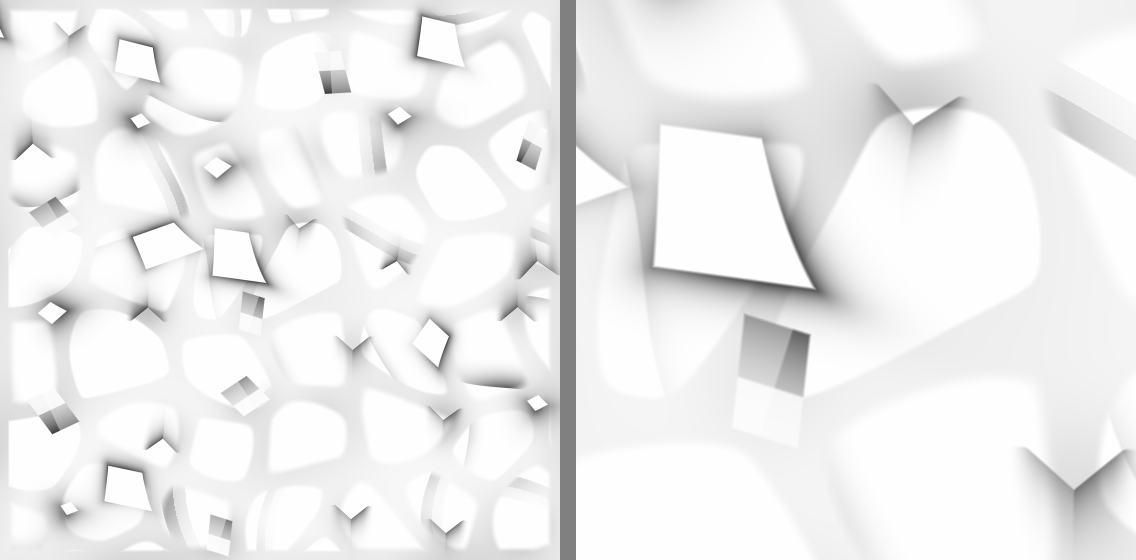
Left: the whole. Right: its middle third, enlarged.
Reproduce this texture map procedurally as a three.js fragment shader.

```glsl
// Ambient occlusion map: packed white shells, soft grey gaps, dark creases and small chips.
varying vec2 vUv;

const float PI = 3.14159;
const float EDGE = 0.0013;       // half width of a smoothed edge
const float SHELLS = 6.5;        // shells across the canvas
const float CHIPS = 6.0;         // chip slots across the canvas

float hash(vec2 p) { return fract(sin(dot(p, vec2(127.1, 311.7))) * 43758.55); }
vec2 hash2(vec2 p) { return vec2(hash(p), hash(p + 37.3)); }
float over(float d) { return smoothstep(-EDGE, EDGE, d); }

vec2 rotate(vec2 p, float a) {
  float c = cos(a), s = sin(a);
  return vec2(c * p.x + s * p.y, c * p.y - s * p.x);
}

float layeredSines(vec2 p) {
  return 0.5 + 0.25 * (sin(p.x * 1.3 + 2.0 * sin(p.y * 0.9)) + sin(p.y * 1.7 + 1.6 * sin(p.x * 1.1)));
}

float boxDistance(vec2 p, vec2 size) {
  vec2 q = abs(p) - size;
  return length(max(q, 0.0)) + min(max(q.x, q.y), 0.0);
}

vec2 shellCentre(vec2 cell) { return cell + 0.5 + 0.72 * (hash2(cell) - 0.5); }

// Cellular noise with bulging sides: returns edge distance, and the shell's cell and centre offset
float shellDistance(vec2 p, out vec2 shell, out vec2 local) {
  vec2 base = floor(p);
  float nearest = 9.0;
  for (int j = -1; j <= 1; j++) for (int i = -1; i <= 1; i++) {
    vec2 cell = base + vec2(i, j);
    vec2 toPixel = p - shellCentre(cell);
    float d = dot(toPixel, toPixel);
    if (d < nearest) { nearest = d; shell = cell; local = toPixel; }
  }
  float sum = 0.0;
  for (int j = -2; j <= 2; j++) for (int i = -2; i <= 2; i++) {
    if (i == 0 && j == 0) continue;
    vec2 toOther = shellCentre(shell + vec2(i, j)) - shellCentre(shell);
    vec2 n = normalize(toOther);
    float side = dot(local, vec2(-n.y, n.x));
    float d = 0.5 * length(toOther) - dot(local, n) - 0.3 * side * side;
    sum += exp(-32.0 * d);
  }
  return -log(sum) / 32.0;
}

// Darkness of a ramp that deepens towards a sharp curved crease
float crease(vec2 p, float start, float width, float curve, float stepped) {
  float y = p.y + curve * p.x * p.x - start;
  float t = clamp(y / width, 0.0, 1.0);
  float panels = (floor(t * 3.0) + 0.3 * fract(t * 3.0)) / 3.0;
  float ramp = mix(t * t * t, panels * panels, stepped);
  return ramp * (1.0 - over((y - width) / SHELLS)) * (0.65 + 0.35 * sin(p.x * 5.0 + start * 20.0));
}

// White plate with a dark halo, deeper on one side
float plate(float shade, vec2 p, vec2 size, float spread, float depth, float lightAngle) {
  vec2 q = vec2(p.x * (1.0 + 5.0 * p.y) + 0.12 * p.y, p.y + 0.15 * p.x);
  float d = boxDistance(q, size);
  float lean = 0.55 + 0.45 * dot(p / (length(p) + 0.001), vec2(cos(lightAngle), sin(lightAngle)));
  shade *= 1.0 - depth * lean * exp(-max(d, 0.0) / spread);
  return mix(1.0, shade, over(d));
}

// Recessed box: a dark ramped panel above a pale one
float recess(float shade, vec2 p, vec2 size, float depth) {
  float d = boxDistance(p + vec2(0.2 * p.y, 0.0), size);
  float t = clamp(0.5 + 0.5 * p.y / size.y, 0.0, 1.0);
  float upper = mix(0.15, 1.0, over(p.y + 0.1 * size.y));
  float side = mix(0.6, 1.0, over(p.x - 0.15 * size.x));
  return mix(1.0 - depth * upper * side * (0.25 + 0.75 * t * t), shade, over(d));
}

// V-shaped notch, sharp inside and fading outwards
float chevron(float shade, vec2 p, float size, float depth) {
  float d = p.y - 0.85 * abs(p.x);
  float dark = exp(min(d, 0.0) / (0.4 * size)) * (1.0 - over(d));
  float ends = smoothstep(size, 0.5 * size, abs(p.x)) * (1.0 - over(p.y - 0.6 * size));
  return shade * (1.0 - depth * dark * ends * mix(0.6, 1.0, over(p.x)));
}

void main() {
  // Shells and their distance to the canvas border
  vec2 shell, local;
  vec2 warp = 0.1 * vec2(sin(vUv.y * 19.0), sin(vUv.x * 17.0 + 1.0));
  float d = shellDistance(vUv * SHELLS + warp, shell, local);
  vec2 rim = min(vUv, 1.0 - vUv);
  float border = min(rim.x, rim.y);
  d = min(d, border * SHELLS - 0.03);
  vec2 r = hash2(shell + 11.0), s = hash2(shell + 53.0);
  float inside = smoothstep(0.055, 0.08 + 0.09 * r.x, d);

  // Creases inside some of the shells
  float angle = floor(r.y * 4.0) * 0.5 * PI + (s.x - 0.5) * 0.9;
  float depth = step(0.42, s.y) * (0.12 + 0.6 * r.x * r.x);
  float ramp = crease(rotate(local, angle), -0.15 + 0.2 * s.x, 0.2 + 0.25 * r.x, 0.6 * (r.y - 0.3), step(0.72, s.y));
  float shellShade = 1.0 - depth * ramp;

  // Grey gaps, with smudges around the chips
  float cloud = layeredSines(vUv * 9.0 + 2.0);
  float gapDark = 0.03 + 0.08 * cloud * cloud + 0.04 * smoothstep(0.06, 0.0, border);
  vec2 slot = floor(vUv * CHIPS);
  for (int j = -1; j <= 1; j++) for (int i = -1; i <= 1; i++) {
    vec2 cell = slot + vec2(i, j);
    vec2 p = vUv - (cell + 0.2 + 0.6 * hash2(cell + 5.0)) / CHIPS;
    gapDark += 0.2 * hash(cell + 71.0) * exp(-dot(p, p) / 0.0016);
  }
  float shade = mix(1.0 - gapDark, shellShade, inside);

  // Scattered chips: plates, diamonds, recesses and notches
  for (int j = -1; j <= 1; j++) for (int i = -1; i <= 1; i++) {
    vec2 cell = slot + vec2(i, j);
    vec2 p = vUv - (cell + 0.2 + 0.6 * hash2(cell + 5.0)) / CHIPS;
    vec2 k = hash2(cell + 91.0);
    float kind = hash(cell + 23.0);
    float turn = (k.x - 0.5) * 1.2;
    if (kind < 0.17) shade = plate(shade, rotate(p, turn), 0.026 + 0.02 * k, 0.009, 0.75, k.y * 6.3);
    else if (kind < 0.3) shade = plate(shade, rotate(p, 0.7 + 0.3 * turn), vec2(0.01 + 0.006 * k.x), 0.016, 0.6, k.y * 6.3);
    else if (kind < 0.52) shade = recess(shade, rotate(p, turn + PI * step(0.6, k.y)), vec2(0.018, 0.028) + 0.01 * k, 0.4 + 0.4 * k.y);
    else if (kind < 0.82) shade = chevron(shade, rotate(p, 0.4 * turn + PI * step(0.5, k.y)), 0.03 + 0.025 * k.x, 0.4 + 0.35 * k.y);
  }
  gl_FragColor = vec4(vec3(clamp(shade, 0.0, 0.995)), 1.0);
}
```
